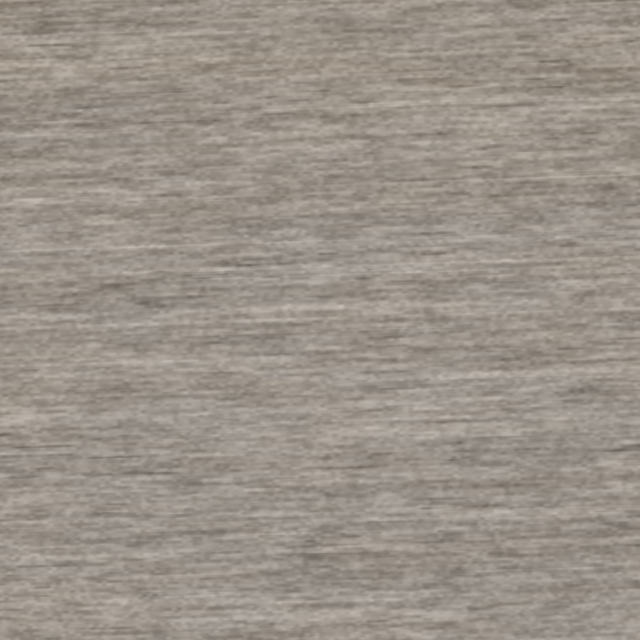
Give the GLSL for this texture, as a WebGL 1 fragment shader.

```glsl
precision highp float;
uniform vec2 u_resolution;

#define BASE_COLOR vec3(0.608, 0.577, 0.541)
#define WARM_SHIFT vec3(0.007, 0.0, -0.009)
#define TILT 0.032
#define BAND_AMOUNT 0.026
#define STREAK_AMOUNT 0.040
#define FIBRE_AMOUNT 0.058
#define DASH_DEPTH 0.095
#define LINE_HEIGHT 0.050
#define GRAIN_AMOUNT 0.054

float hash(vec2 p) {
  return fract(sin(dot(p, vec2(127.1, 311.7))) * 43758.5453);
}

// One row of smooth noise, shifted so that neighbouring rows do not align.
float rowNoise(float x, float row, float seed) {
  x += 17.0 * hash(vec2(row, seed + 3.7));
  float cell = floor(x);
  float t = smoothstep(0.0, 1.0, x - cell);
  vec2 key = vec2(cell, row + seed * 37.0);
  return mix(hash(key), hash(key + vec2(1.0, 0.0)), t);
}

// Signed noise of staggered rows, from -1 to 1.
float streakNoise(vec2 p, float seed) {
  float row = floor(p.y);
  float t = smoothstep(0.0, 1.0, p.y - row);
  float n = mix(rowNoise(p.x, row, seed), rowNoise(p.x, row + 1.0, seed), t);
  return 2.0 * n - 1.0;
}

void main() {
  vec2 uv = gl_FragCoord.xy / u_resolution.y;

  // Lean the grain, a little more steeply towards the top.
  vec2 p = uv;
  p.y -= TILT * uv.x * (0.85 + 0.3 * uv.y);

  // Broad bands, long streaks and short fibres.
  float tone = 0.010 * streakNoise(p * vec2(2.0, 13.0), 2.0);
  tone += BAND_AMOUNT * streakNoise(p * vec2(1.6, 46.0), 3.0);
  tone += STREAK_AMOUNT * streakNoise(p * vec2(4.0, 125.0), 4.0);
  tone += FIBRE_AMOUNT * streakNoise(p * vec2(24.0, 175.0), 5.0);

  // Short dark dashes gathered in patches, and thin long pale lines.
  float patches = 0.65 + 0.5 * streakNoise(p * vec2(3.0, 22.0), 11.0);
  float dash = smoothstep(0.35, 0.9, streakNoise(p * vec2(18.0, 150.0), 6.0));
  float line = smoothstep(0.5, 0.95, streakNoise(p * vec2(2.2, 150.0), 7.0));
  tone += LINE_HEIGHT * line - DASH_DEPTH * patches * dash;

  // Fine soft grain.
  tone += GRAIN_AMOUNT * streakNoise(p * vec2(125.0, 220.0), 8.0);

  // Browner, slightly darker wood towards the top.
  float top = smoothstep(0.6, 1.0, uv.y);
  tone -= 0.014 * top - 0.003;
  float warmth = 0.5 * streakNoise(p * vec2(3.0, 18.0), 9.0)
               + 0.6 * streakNoise(p * vec2(12.0, 75.0), 10.0)
               + 0.9 * top - 0.15;

  gl_FragColor = vec4(BASE_COLOR + tone + WARM_SHIFT * warmth, 1.0);
}
```
